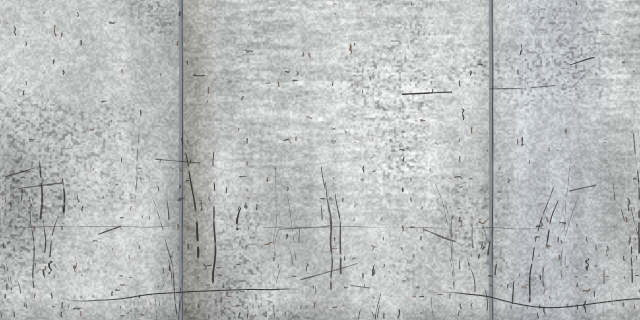
Write a WebGL 1 fragment shader that draws this texture.

```glsl
precision highp float;
uniform vec2 u_resolution;

float hash(vec2 p) {
  vec3 q = fract(p.xyx * 0.1031);
  q += dot(q, q.yzx + 33.33);
  return fract((q.x + q.y) * q.z);
}

float noise(vec2 p) {
  vec2 i = floor(p), f = fract(p);
  f = f * f * (3.0 - 2.0 * f);
  return mix(mix(hash(i), hash(i + vec2(1, 0)), f.x),
             mix(hash(i + vec2(0, 1)), hash(i + vec2(1, 1)), f.x), f.y);
}

float fbm(vec2 p) {
  float sum = 0.0, amp = 0.5;
  for (int i = 0; i < 5; i++) {
    sum += amp * noise(p);
    p = p * 2.03 + 17.3;
    amp *= 0.5;
  }
  return sum;
}

// Coverage of a stroke of half-width w at distance d
float cover(float d, float w, float px) {
  return clamp((w - d) / px + 0.5, 0.0, 1.0);
}

float segment(vec2 p, vec2 a, vec2 b) {
  vec2 v = b - a;
  return length(p - a - v * clamp(dot(p - a, v) / dot(v, v), 0.0, 1.0));
}

// Bare concrete: mottling, board marks, streaks, pits and grain
float concrete(vec2 p) {
  float patches = fbm(p * vec2(3.2, 2.6) + 4.0);
  float middle = smoothstep(0.56, 0.75, p.x) * (1.0 - smoothstep(1.3, 1.53, p.x));
  float boards = 0.25 + 0.75 * middle * smoothstep(0.2, 0.5, p.y)
               + smoothstep(1.78, 1.95, p.x) * smoothstep(0.4, 0.7, p.y);
  float v = 0.742 + (patches - 0.48) * 0.34;
  v += 0.055 * middle * exp(-5.0 * pow(p.y - 0.65, 2.0));
  v += 0.06 * exp(-pow((p.x - 1.64) / 0.035, 2.0)) * smoothstep(0.2, 0.6, p.y);
  v += (noise(vec2(p.x * 26.0, p.y * 2.5)) - 0.5) * 0.07;
  v += (noise(vec2(p.x * 10.0, p.y * 88.0)) - 0.5) * 0.12 * boards;
  v += (noise(vec2(p.x * 45.0, p.y * 160.0) + 9.0) - 0.5) * 0.09 * boards;
  v += (noise(p * 165.0) - 0.5) * 0.15 + (noise(p * 70.0 + 31.0) - 0.5) * 0.07;
  float worn = smoothstep(0.42, 0.66, fbm(p * 4.0 + 50.0));
  v -= 0.17 * worn * smoothstep(0.55, 0.85, noise(p * vec2(120.0, 140.0)));
  return v - 0.09 * (1.0 - smoothstep(0.0, 0.07, p.y));
}

// Upright scratches, gathered in clusters near the floor
float uprights(vec2 p, float px) {
  float ink = 0.0;
  for (int i = 0; i < 76; i++) {
    float k = float(i);
    float a = hash(vec2(k, 1.7)), b = hash(vec2(k, 5.3));
    float c = hash(vec2(k, 9.1)), e = hash(vec2(k, 13.9));
    float x0 = 0.07 + 0.472 * mod(k, 5.0) + (a - 0.5) * mix(0.12, 0.5, e);
    float y0 = 0.36 * b * b, len = 0.04 + 0.4 * c * c * c;
    float t = (p.y - y0) / len;
    float bend = (e - 0.5) * 0.09 * t * t * len / 0.2;
    float x = x0 + bend + 0.008 * (noise(vec2(k * 7.0, p.y * 16.0)) - 0.5);
    float width = mix(0.0008, 0.0034, b * a + 0.2 * c) * (1.15 - 0.7 * t);
    float ends = cover(abs(p.y - y0 - 0.5 * len), 0.5 * len, px);
    float broken = smoothstep(0.12, 0.5, noise(vec2(k * 3.0, p.y * 55.0)));
    ink = max(ink, cover(abs(p.x - x), width, px) * ends * broken * mix(0.45, 1.0, a));
  }
  return ink;
}

// Sparse slanted scrapes and faint level lines
float scrapes(vec2 p, float px) {
  float ink = 0.0;
  for (int i = 0; i < 13; i++) {
    float k = float(i);
    vec2 a = vec2(hash(vec2(k, 21.0)) * 2.0, 0.08 + 0.8 * hash(vec2(k, 27.0)));
    vec2 b = a + vec2(0.05 + 0.13 * hash(vec2(k, 33.0)), 0.1 * (hash(vec2(k, 39.0)) - 0.45));
    float width = 0.0008 + 0.0018 * noise(p * 30.0 + k);
    ink = max(ink, cover(segment(p, a, b), width, px) * (0.5 + 0.5 * hash(vec2(k, 45.0))));
  }
  float hair = cover(abs(p.y - 0.285 - 0.006 * noise(vec2(p.x * 4.0, 2.0))), 0.0009, px);
  ink = max(ink, hair * 0.5 * smoothstep(0.25, 0.6, noise(vec2(p.x * 9.0, 8.0))));
  float low = abs(p.y - 0.03 - 0.07 * noise(vec2(p.x * 3.5, 6.0)));
  return max(ink, cover(low, 0.0016, px) * smoothstep(0.35, 0.6, noise(vec2(p.x * 3.0, 70.0))));
}

// Chips: short ragged dashes; x is coverage, y is rust
vec2 chips(vec2 p, float freq, float px) {
  vec2 g = p * freq, id = floor(g);
  float pick = hash(id + freq), turn = hash(id + 71.0), size = hash(id + 113.0);
  vec2 q = g - id - 0.3 - 0.4 * vec2(hash(id + 7.0), hash(id + 19.0));
  q += 0.16 * (vec2(noise(p * 110.0), noise(p * 110.0 + 40.0)) - 0.5);
  vec2 extent = turn < 0.68 ? vec2(0.015, 0.04 + 0.2 * size) : vec2(0.04 + 0.18 * size, 0.015);
  float d = length(max(abs(q) - extent, 0.0)) / freq;
  float here = step(pick, 0.07 + 0.24 * pow(1.0 - p.y, 2.0));
  return vec2(cover(d, 0.0013, px) * here * (0.5 + 0.5 * size), step(0.76, hash(id + 211.0)));
}

void main() {
  float px = 1.0 / u_resolution.y;
  vec2 p = gl_FragCoord.xy * px;
  vec3 color = concrete(p) * vec3(0.993, 1.003, 1.0);

  // Warm and cool stains beside the joints
  float warm = smoothstep(0.565, 0.575, p.x) * (1.0 - smoothstep(0.58, 0.7, p.x));
  float cool = smoothstep(1.54, 1.66, p.x) * (1.0 - smoothstep(1.75, 1.95, p.x));
  color -= warm * vec3(0.06, 0.065, 0.09);
  color += cool * vec3(-0.015, -0.005, 0.015);

  // Panel joints: grey groove with a dark lip
  for (int i = 0; i < 2; i++) {
    float d = p.x - (i == 0 ? 0.566 : 1.535) - 0.002 * (noise(vec2(p.y * 9.0, 3.0)) - 0.5);
    color -= 0.06 * exp(-abs(d) * 40.0);
    color = mix(color, vec3(0.52, 0.55, 0.57), 0.85 * cover(abs(d), 0.007, px));
    float lip = cover(abs(d - 0.004), 0.0017, px) * (0.45 + 0.5 * noise(vec2(p.y * 25.0, 5.0)));
    color = mix(color, vec3(0.25), lip);
  }

  // Damage on top
  for (int i = 0; i < 2; i++) {
    vec2 chip = chips(p, i == 0 ? 15.0 : 33.0, px);
    color = mix(color, mix(vec3(0.2), vec3(0.4, 0.29, 0.24), chip.y), chip.x * 0.85);
  }
  vec2 bent = p + 0.007 * (vec2(noise(p * 13.0), noise(p * 13.0 + 60.0)) - 0.5);
  color = mix(color, vec3(0.17, 0.17, 0.165), 0.9 * max(uprights(bent, px), scrapes(bent, px)));
  gl_FragColor = vec4(clamp(color, 0.0, 1.0), 1.0);
}
```
